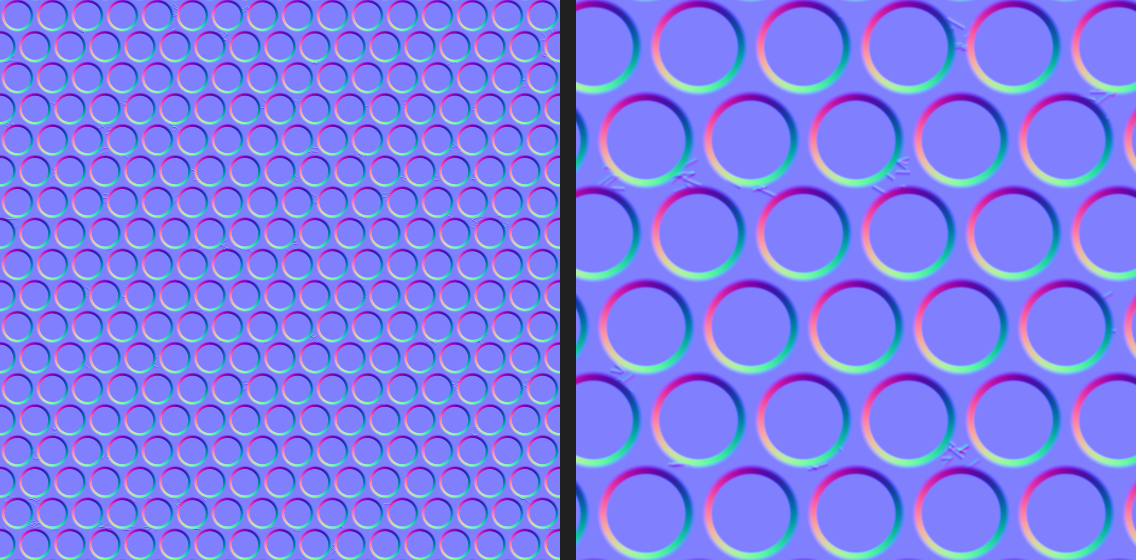
Left, the full canvas; right, a detail of the centre.
Reproduce this texture map procedurally as a three.js fragment shader.

```glsl
// Tangent-space normal map of a perforated plate: staggered rows of round,
// flat-bottomed recesses with a sharp inner foot and a soft outer lip.
// Each wall tilts the normal towards its centre; sparse scratches mark the plate.
#define COLUMNS 16.0
#define ROWS 18.0
#define FLOOR_RADIUS 0.375
#define LIP_START 0.415
#define LIP_END 0.478
#define FOOT_SOFTNESS 0.015
#define WALL_TILT 0.97
#define PATCH_GRID 24.0
#define PATCH_CHANCE 0.2
#define SCRATCH_TILT 0.28

varying vec2 vUv;

float hash(vec2 p) {
  vec3 q = fract(p.xyx * vec3(0.1031, 0.1030, 0.0973));
  q += dot(q, q.yzx + 33.33);
  return fract((q.x + q.y) * q.z);
}

// Inward tilt of the recess walls; xy is the slope, z covers floor and wall
vec3 recesses(vec2 uv) {
  vec2 grid = uv * vec2(COLUMNS, ROWS);
  vec3 result = vec3(0.0);
  for (int i = -1; i <= 1; i++) {
    float row = floor(grid.y) + float(i);
    float stagger = 0.5 * mod(row + 1.0, 2.0);
    vec2 offset = vec2(fract(grid.x + stagger) - 0.5,
                       (grid.y - row - 0.5) * COLUMNS / ROWS);
    float r = length(offset);
    float foot = smoothstep(FLOOR_RADIUS - FOOT_SOFTNESS, FLOOR_RADIUS + FOOT_SOFTNESS, r);
    float inside = 1.0 - smoothstep(LIP_START, LIP_END, r);
    result.xy -= offset / max(r, 0.001) * foot * inside * WALL_TILT;
    result.z += inside;
  }
  return result;
}

// Short dashes gathered in a few random patches, each kept inside its cell
vec2 scratches(vec2 uv) {
  vec2 grid = uv * PATCH_GRID;
  vec2 cell = mod(floor(grid), PATCH_GRID);
  vec2 local = fract(grid);
  vec2 tilt = vec2(0.0);
  float worn = step(hash(cell + 7.0), PATCH_CHANCE);
  for (int i = 0; i < 9; i++) {
    vec2 seed = cell + float(i) * vec2(31.0, 57.0);
    vec2 centre = 0.25 + 0.5 * vec2(hash(seed + 3.0), hash(seed + 11.0));
    float angle = (hash(seed + 19.0) - 0.5) * 1.6;
    vec2 along = vec2(cos(angle), sin(angle));
    vec2 across = vec2(-along.y, along.x);
    vec2 d = local - centre;
    float halfLength = mix(0.03, 0.13, hash(seed + 23.0));
    float u = dot(d, across) / 0.026;
    float ends = 1.0 - smoothstep(halfLength, halfLength + 0.04, abs(dot(d, along)));
    tilt += across * u * exp(1.0 - u * u) * ends;
  }
  return tilt * worn * SCRATCH_TILT;
}

void main() {
  vec3 recess = recesses(vUv);
  vec2 tilt = recess.xy + scratches(vUv) * (1.0 - clamp(recess.z, 0.0, 1.0));

  // Rebuild the unit normal and encode it as colour
  vec3 normal = vec3(tilt, sqrt(max(0.0, 1.0 - dot(tilt, tilt))));
  gl_FragColor = vec4(normal * 0.5 + 0.5, 1.0);
}
```
